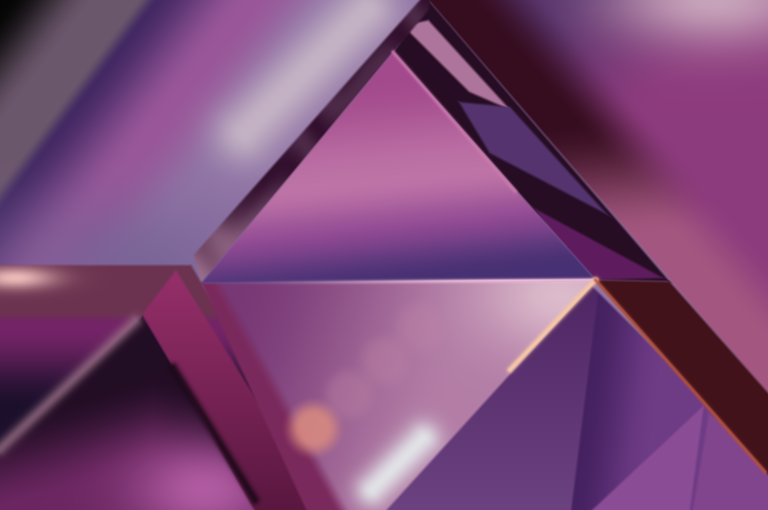
Give the GLSL for this background, as a Shadertoy shader.

```glsl
float side(vec2 p, vec2 a, vec2 b) {
  vec2 e = normalize(b - a), d = p - a;
  return e.x * d.y - e.y * d.x;
}

float inside(float d) {
  return smoothstep(-.004, .004, d);
}

// Convex facet, corners in either winding order
float quad(vec2 p, vec2 a, vec2 b, vec2 c, vec2 d) {
  float w = sign(side(c, a, b));
  float ab = w * side(p, a, b), bc = w * side(p, b, c);
  float cd = w * side(p, c, d), da = w * side(p, d, a);
  return inside(min(min(ab, bc), min(cd, da)));
}

float tri(vec2 p, vec2 a, vec2 b, vec2 c) {
  return quad(p, a, b, c, mix(c, a, .5));
}

float streak(vec2 p, vec2 a, vec2 b, float width) {
  vec2 d = p - a, e = b - a;
  d = (d - e * clamp(dot(d, e) / dot(e, e), 0., 1.)) / width;
  return exp(-dot(d, d));
}

float glow(vec2 p, vec2 center, vec2 radius) {
  vec2 d = (p - center) / radius;
  return exp(-dot(d, d));
}

vec3 leftBackdrop(vec2 p) {
  float s = dot(p, vec2(.8, -.6));
  vec3 col = mix(vec3(.02), vec3(.42, .34, .42), smoothstep(-.59, -.45, s));
  vec3 violet = mix(vec3(.25, .15, .38), vec3(.6, .34, .6), smoothstep(-.37, -.21, s));
  violet = mix(violet, vec3(.57, .46, .65), smoothstep(-.2, -.07, s));
  col = mix(col, violet, smoothstep(-.385, -.35, s));
  col = mix(col, vec3(.46, .38, .58), .8 * glow(p, vec2(.25, .48), vec2(.28, .13)));
  return mix(col, vec3(.8, .74, .79), .85 * streak(p, vec2(.48, .74), vec2(.72, .98), .06));
}

vec3 rightBackdrop(vec2 p) {
  vec2 d = p - vec2(.84, 1);
  float across = dot(d, vec2(.757, .653)), along = dot(d, vec2(.653, -.757));
  vec3 col = mix(vec3(.31, .17, .4), vec3(.55, .23, .49), smoothstep(.15, .45, along));
  col = mix(col, vec3(.78, .64, .73), glow(p, vec2(1.4, 1), vec2(.22, .09)));
  vec3 edge = mix(vec3(.21, .05, .12), vec3(.64, .34, .5), smoothstep(.32, .62, along - .7 * across));
  return mix(edge, col, smoothstep(.06, .18, across));
}

// Dark slivers right of the pyramid
vec3 slivers(vec2 p) {
  vec3 col = vec3(.15, .05, .14);
  col = mix(col, vec3(.68, .46, .61), quad(p, vec2(.79, .95), vec2(.84, .96), vec2(1, .785), vec2(.92, .82)));
  col = mix(col, vec3(.33, .2, .43), quad(p, vec2(.9, .8), vec2(1, .79), vec2(1.19, .58), vec2(.96, .7)));
  return mix(col, vec3(.37, .11, .37), tri(p, vec2(1.05, .59), vec2(1.3, .455), vec2(1.14, .45)));
}

// Stacked crystal in the lower left
vec3 lowerLeft(vec2 p) {
  vec3 col = mix(vec3(.11, .06, .17), vec3(.45, .14, .4), smoothstep(.2, .36, p.y));
  col = mix(col, vec3(.42, .2, .31), smoothstep(.365, .39, p.y));
  col = mix(col, vec3(.92, .73, .72), glow(p, vec2(.03, .455), vec2(.08, .022)));
  vec3 face = mix(vec3(.42, .15, .38), vec3(.13, .05, .14), smoothstep(.08, .27, p.y + .3 * abs(p.x - .3)));
  face = mix(face, vec3(.72, .38, .66), .9 * glow(p, vec2(.4, .04), vec2(.14, .09)));
  col = mix(col, face, tri(p, vec2(.28, .38), vec2(-.25, -.12), vec2(.57, -.1)));
  col = mix(col, vec3(.58, .42, .51), .75 * streak(p, vec2(.265, .37), vec2(0, .12), .013));
  vec3 flank = vec3(.35, .09, .25) + p.y * vec3(.5, .2, .35);
  col = mix(col, flank, quad(p, vec2(.345, .47), vec2(.28, .385), vec2(.51, -.02), vec2(.7, -.1)));
  return mix(col, vec3(.1, .03, .09), .85 * streak(p, vec2(.34, .28), vec2(.5, .02), .009));
}

// Violet fan of facets in the lower right
vec3 lowerRight(vec2 p) {
  vec3 col = vec3(.42, .26, .5) - .25 * p.y;
  float fold = side(p, vec2(1.12, 0), vec2(1.172, .42));
  vec3 fan = mix(vec3(.27, .13, .38), vec3(.43, .23, .52), smoothstep(0., .14, -fold));
  col = mix(fan, col, inside(fold));
  col = mix(col, vec3(.54, .3, .58), tri(p, vec2(1.38, .205), vec2(1.14, -.02), vec2(1.35, -.02)));
  return mix(col, vec3(.5, .27, .55), tri(p, vec2(1.39, .19), vec2(1.355, -.02), vec2(1.7, -.06)));
}

// Face below the ridge, with soft bokeh
vec3 lowerFace(vec2 p) {
  vec3 col = mix(vec3(.47, .22, .46), vec3(.7, .49, .65), smoothstep(.33, .83, p.x - .3 * p.y));
  col = mix(col, vec3(.9, .79, .83), .8 * glow(p, vec2(1.1, .42), vec2(.16, .11)));
  col = mix(col, vec3(.48, .16, .36), smoothstep(-.015, .015, side(p, vec2(.7, -.05), vec2(.44, .42))));
  for (float k = 0.; k < 4.; k++) {
    float r = length(p - vec2(.615, .16) - k * vec2(.07, .066));
    float fade = min(k, 1.);
    vec3 tint = mix(vec3(.86, .55, .5), vec3(.75, .52, .65), fade);
    col = mix(col, tint, (1. - smoothstep(.025, .065, r)) * mix(.85, .38, fade));
  }
  return mix(col, vec3(.88, .88, .9), streak(p, vec2(.73, .04), vec2(.83, .14), .034));
}

void mainImage(out vec4 fragColor, in vec2 fragCoord) {
  vec2 p = fragCoord / iResolution.y;
  vec2 apex = vec2(.771, .898), ridgeL = vec2(.395, .445), ridgeR = vec2(1.168, .451);
  vec2 summit = vec2(.84, 1), corner = vec2(1.313, .448);
  vec3 col = leftBackdrop(p);
  col = mix(col, rightBackdrop(p), inside(side(p, summit, vec2(1.5, .235))));
  col = mix(col, slivers(p), quad(p, apex, summit, corner, ridgeR));

  // Beveled left edge
  vec3 bevel = mix(vec3(.55, .38, .5), vec3(.25, .11, .23), smoothstep(.46, .66, p.y));
  bevel += .05 * sin(p.y * 47. + 2. * sin(p.x * 31.));
  col = mix(col, bevel, quad(p, vec2(.85, 1.03), vec2(.38, .5), ridgeL, vec2(.84, .98)));

  // Lower crystals
  float leftZone = min(.48 - p.y, side(p, vec2(.66, -.02), vec2(.375, .48)));
  col = mix(col, lowerLeft(p), inside(leftZone));
  col = mix(col, lowerRight(p), quad(p, ridgeR, vec2(.65, -.1), vec2(1.7, -.1), vec2(1.55, .05)));
  col = mix(col, lowerFace(p), quad(p, ridgeL, ridgeR, vec2(.74, -.02), vec2(.61, -.02)));
  col = mix(col, vec3(.26, .07, .1), quad(p, ridgeR, corner, vec2(1.55, .18), vec2(1.55, .02)));

  // Central pyramid
  float h = p.y - .1 * (p.x - .8);
  vec3 face = mix(vec3(.28, .19, .45), vec3(.57, .29, .58), smoothstep(.45, .57, h));
  face = mix(face, vec3(.74, .45, .65), smoothstep(.54, .65, h));
  face = mix(face, vec3(.64, .29, .55), smoothstep(.65, .85, h));
  col = mix(col, face, tri(p, apex, ridgeL, ridgeR));

  // Bright edges
  col = mix(col, vec3(.8, .48, .68), .8 * streak(p, apex, vec2(1.01, .625), .004));
  col = mix(col, vec3(.92, .73, .84), smoothstep(.4, 1., p.x) * streak(p, ridgeL, ridgeR, .004));
  col = mix(col, vec3(.96, .78, .65), streak(p, ridgeR, vec2(1, .275), .006));
  col = mix(col, vec3(.72, .32, .22), .85 * streak(p, ridgeR, vec2(1.5, .075), .004));
  fragColor = vec4(col, 1);
}
```
